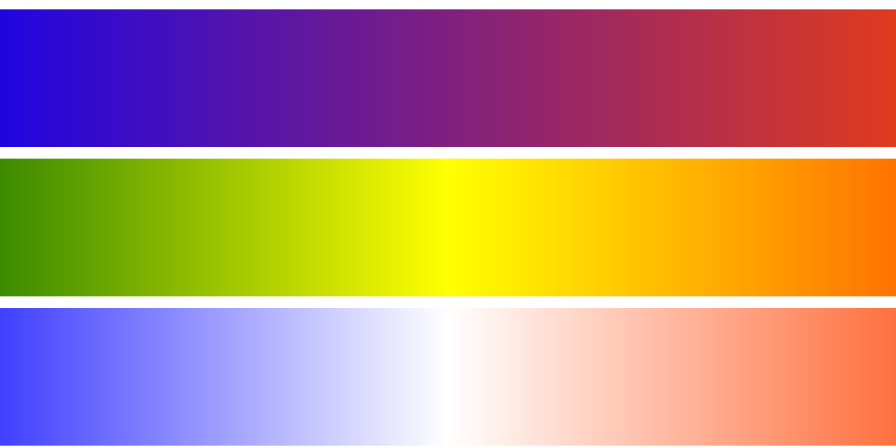
Write a WebGL 1 fragment shader that draws this background.

```glsl
precision highp float;

uniform vec2 u_resolution;

#define ROWS 3.0
#define BAND_BOTTOM 0.0156
#define BAND_TOP 0.9375
#define PAPER vec3(1.0)

// Gradient through three colours, with the middle one at x = 0.5
vec3 ramp(vec3 left, vec3 middle, vec3 right, float x) {
  return x < 0.5 ? mix(left, middle, x * 2.0) : mix(middle, right, x * 2.0 - 1.0);
}

// Rows count upwards from the bottom
vec3 bandColor(float row, float x) {
  if (row < 0.5) {
    return ramp(vec3(0.25, 0.25, 1.0), vec3(1.0), vec3(1.0, 0.44, 0.25), x);
  }
  if (row < 1.5) {
    return ramp(vec3(0.235, 0.545, 0.0), vec3(1.0, 1.0, 0.0), vec3(1.0, 0.45, 0.0), x);
  }
  return mix(vec3(0.125, 0.02, 0.88), vec3(0.875, 0.23, 0.12), x);
}

void main() {
  vec2 uv = gl_FragCoord.xy / u_resolution;

  // Split the canvas into equal rows
  float y = uv.y * ROWS;
  float row = floor(y);
  float cellY = fract(y);

  // Band coverage with edges one pixel soft
  float pixel = ROWS / u_resolution.y;
  float edge = min(cellY - BAND_BOTTOM, BAND_TOP - cellY);
  float coverage = clamp(edge / pixel + 0.5, 0.0, 1.0);

  gl_FragColor = vec4(mix(PAPER, bandColor(row, uv.x), coverage), 1.0);
}
```
